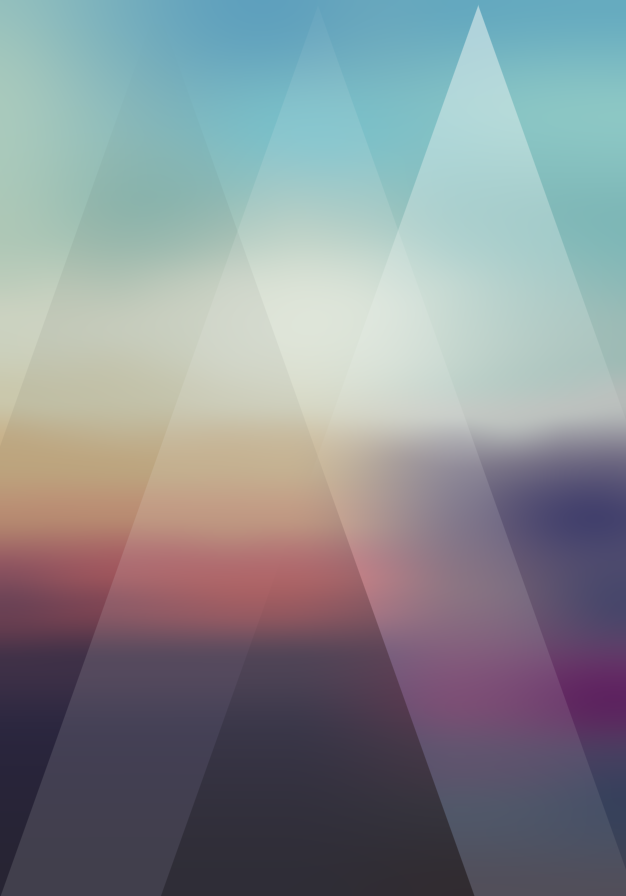
A Shadertoy shader for this background:

```glsl
// Blurred sunset sky behind three tall translucent triangles.
// Two vertical colour ramps (warm left, cool right) blend across the canvas,
// soft elliptical glows add local colour, then the triangles tint the result.

float hash(vec2 p) {
    vec3 q = fract(vec3(p.xyx) * 0.1031);
    q += dot(q, q.yzx + 33.33);
    return fract((q.x + q.y) * q.z);
}

float noise(vec2 p) {
    vec2 i = floor(p), f = fract(p);
    f = f * f * (3.0 - 2.0 * f);
    return mix(mix(hash(i), hash(i + vec2(1, 0)), f.x),
               mix(hash(i + vec2(0, 1)), hash(i + vec2(1, 1)), f.x), f.y);
}

// Fades the ramp to the next colour between two depths.
void fade(inout vec3 c, float depth, float from, float to, vec3 next) {
    c = mix(c, next, smoothstep(from, to, depth));
}

void glow(inout vec3 c, vec2 p, vec2 centre, vec2 radius, vec3 tint, float amount) {
    vec2 d = (p - centre) / radius;
    c = mix(c, tint, amount * exp(-dot(d, d)));
}

vec3 warmRamp(float y) {
    vec3 c = vec3(0.55, 0.74, 0.74);
    fade(c, y, 0.00, 0.13, vec3(0.62, 0.77, 0.73));
    fade(c, y, 0.13, 0.26, vec3(0.68, 0.77, 0.70));
    fade(c, y, 0.26, 0.36, vec3(0.80, 0.82, 0.75));
    fade(c, y, 0.36, 0.44, vec3(0.79, 0.78, 0.67));
    fade(c, y, 0.44, 0.52, vec3(0.78, 0.68, 0.52));
    fade(c, y, 0.52, 0.58, vec3(0.81, 0.63, 0.51));
    fade(c, y, 0.58, 0.64, vec3(0.78, 0.47, 0.50));
    fade(c, y, 0.64, 0.68, vec3(0.66, 0.42, 0.50));
    fade(c, y, 0.68, 0.74, vec3(0.35, 0.33, 0.47));
    fade(c, y, 0.74, 0.82, vec3(0.26, 0.28, 0.44));
    fade(c, y, 0.82, 1.00, vec3(0.34, 0.38, 0.52));
    return c;
}

vec3 coolRamp(float y) {
    vec3 c = vec3(0.40, 0.67, 0.75);
    fade(c, y, 0.00, 0.13, vec3(0.55, 0.78, 0.77));
    fade(c, y, 0.13, 0.26, vec3(0.48, 0.71, 0.71));
    fade(c, y, 0.26, 0.40, vec3(0.60, 0.72, 0.70));
    fade(c, y, 0.40, 0.46, vec3(0.71, 0.73, 0.72));
    fade(c, y, 0.46, 0.53, vec3(0.50, 0.47, 0.53));
    fade(c, y, 0.53, 0.65, vec3(0.49, 0.40, 0.46));
    fade(c, y, 0.65, 0.78, vec3(0.50, 0.27, 0.46));
    fade(c, y, 0.78, 0.85, vec3(0.39, 0.33, 0.47));
    fade(c, y, 0.85, 0.91, vec3(0.34, 0.38, 0.48));
    fade(c, y, 0.91, 1.00, vec3(0.37, 0.35, 0.42));
    return c;
}

vec3 sky(vec2 p) {
    // Gentle cloud distortion, strongest around the middle of the sky
    float cloud = noise(p * vec2(5, 12)) + 0.5 * noise(p * vec2(11, 25)) - 0.75;
    p.y += 0.022 * cloud * exp(-pow((p.y - 0.4) / 0.25, 2.0));

    vec3 c = mix(warmRamp(p.y), coolRamp(p.y), smoothstep(0.45, 0.75, p.x));

    // Upper sky: pale corner, blue crown, teal haze and bright horizon
    glow(c, p, vec2(0.00, 0.13), vec2(0.14, 0.15), vec3(0.70, 0.81, 0.74), 0.7);
    glow(c, p, vec2(0.42, 0.00), vec2(0.27, 0.17), vec3(0.36, 0.62, 0.74), 0.95);
    glow(c, p, vec2(0.25, 0.23), vec2(0.16, 0.06), vec3(0.47, 0.69, 0.67), 0.55);
    glow(c, p, vec2(0.50, 0.15), vec2(0.20, 0.07), vec3(0.46, 0.76, 0.80), 0.8);
    glow(c, p, vec2(0.53, 0.36), vec2(0.30, 0.11), vec3(0.88, 0.91, 0.86), 0.8);

    // Lower sky: red band, dusky left edge, navy cloud and magenta light
    glow(c, p, vec2(0.42, 0.66), vec2(0.20, 0.04), vec3(0.86, 0.43, 0.42), 0.65);
    glow(c, p, vec2(0.00, 0.67), vec2(0.11, 0.05), vec3(0.50, 0.38, 0.50), 0.6);
    glow(c, p, vec2(0.95, 0.58), vec2(0.18, 0.06), vec3(0.25, 0.24, 0.42), 0.95);
    glow(c, p, vec2(1.00, 0.67), vec2(0.15, 0.07), vec3(0.24, 0.26, 0.42), 0.8);
    glow(c, p, vec2(0.98, 0.78), vec2(0.15, 0.05), vec3(0.41, 0.14, 0.42), 0.9);
    glow(c, p, vec2(1.00, 0.89), vec2(0.14, 0.06), vec3(0.25, 0.31, 0.46), 0.7);
    return c;
}

// Coverage of a downward-widening triangle with its apex near the top.
float triangle(vec2 p, float apex) {
    float inside = 0.51 * (p.y - 0.006) - abs(p.x - apex);
    return smoothstep(-0.8, 0.8, inside * iResolution.x);
}

void mainImage(out vec4 fragColor, in vec2 fragCoord) {
    vec2 p = fragCoord / iResolution.xy;
    p.y = 1.0 - p.y; // depth below the top edge
    vec3 c = sky(p);

    // Left triangle: a shade that deepens downward
    vec3 shade = 0.95 * mix(vec3(1), vec3(0.72, 0.60, 0.62), smoothstep(0.5, 0.75, p.y));
    shade *= mix(1.0, 0.65, smoothstep(0.75, 1.0, p.y));
    shade = mix(vec3(1), shade, smoothstep(0.0, 0.3, p.y));
    c *= mix(vec3(1), shade, triangle(p, 0.251));

    // Middle triangle: an even pale veil
    c = mix(c, vec3(0.95), 0.13 * smoothstep(-0.1, 0.2, p.y) * triangle(p, 0.508));

    // Right triangle: bright at the apex, dark at the base
    float right = triangle(p, 0.764);
    c = mix(c, vec3(0.95, 0.97, 0.96), right * 0.55 * max(0.0, 1.0 - p.y / 0.54));
    c *= mix(1.0, 0.72, right * smoothstep(0.6, 1.0, p.y));

    fragColor = vec4(c, 1);
}
```
